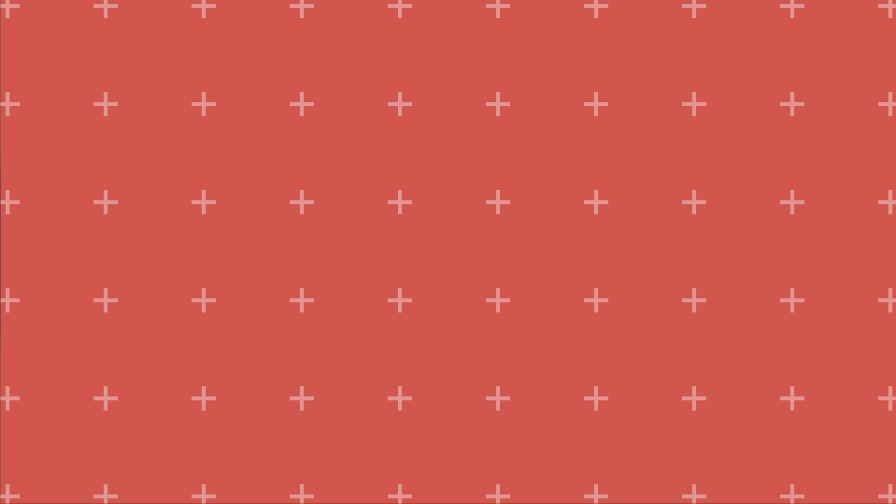
Write a Shadertoy shader that draws this pattern.

```glsl
// A sparse square grid of pale plus signs on flat coral red.
// Each cell holds a union of two boxes, antialiased by distance;
// a thin dark trim runs along the left and bottom borders.

float boxDistance(vec2 p, vec2 halfSize) {
    vec2 d = abs(p) - halfSize;
    return length(max(d, 0.0)) + min(max(d.x, d.y), 0.0);
}

float plusDistance(vec2 p, float arm, float halfWidth) {
    return min(boxDistance(p, vec2(arm, halfWidth)),
               boxDistance(p, vec2(halfWidth, arm)));
}

float coverage(float dist, float pixel) {
    return clamp(0.5 - dist / pixel, 0.0, 1.0);
}

void mainImage(out vec4 fragColor, in vec2 fragCoord) {
    float pixel = 1.0 / iResolution.y;
    vec2 p = fragCoord * pixel;

    // Grid: ten columns and six rows, the outer ones close to the border
    float pitch = 0.1946;
    vec2 cell = (fract((p - 0.0151) / pitch + 0.5) - 0.5) * pitch;

    vec3 color = vec3(0.82, 0.34, 0.305);
    float plus = coverage(plusDistance(cell, 0.024, 0.0038), pixel);
    color = mix(color, vec3(0.89, 0.59, 0.57), plus);

    // Border trim, strongest around the middle of the left side
    float middle = smoothstep(0.29, 0.36, p.y) * (1.0 - smoothstep(0.64, 0.71, p.y));
    float left = coverage(p.x - 0.0016, pixel) * mix(0.3, 0.5, middle);
    float bottom = coverage(p.y - 0.0016, pixel) * 0.35;
    color = mix(color, vec3(0.25, 0.1, 0.1), max(left, bottom));

    fragColor = vec4(color, 1.0);
}
```
